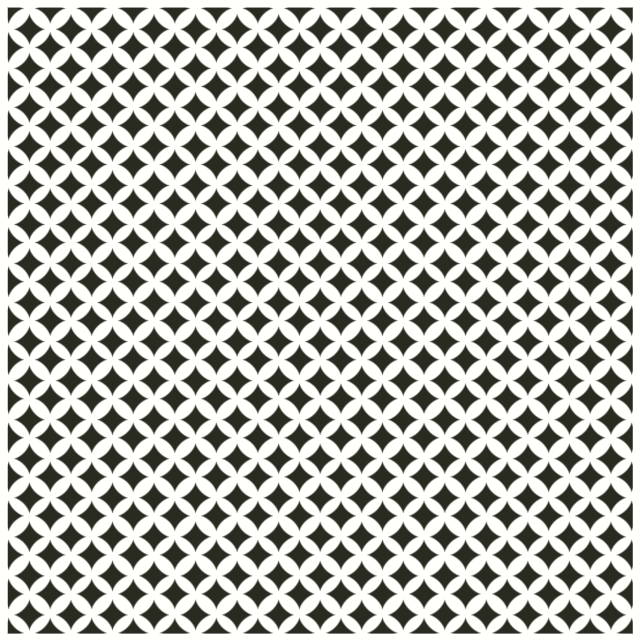
Reproduce this pattern procedurally as a WebGL 2 fragment shader.

```glsl
#version 300 es
precision highp float;

#define PITCH vec2(0.0649, 0.0610)
#define ORIGIN vec2(0.5003, 0.5272)
#define STAGGER vec2(0.5, -0.463)
#define STAR_REACH 0.0229
#define SIDE_SAG 0.0035
#define FRAME_MIN vec2(0.0121, 0.0100)
#define FRAME_MAX vec2(0.9887, 0.9882)
#define EDGE_SOFTNESS 0.0018
#define INK vec3(0.16, 0.17, 0.13)
#define PAPER vec3(1.0, 1.0, 0.99)

uniform vec2 u_resolution;
out vec4 fragColor;

// Four-pointed star: a diamond with circular arcs cut into its sides.
float starDistance(vec2 p) {
    vec2 q = abs(p);
    float halfSide = STAR_REACH * sqrt(0.5);
    float radius = (halfSide * halfSide + SIDE_SAG * SIDE_SAG) / (2.0 * SIDE_SAG);
    float centre = (halfSide - SIDE_SAG + radius) * sqrt(0.5);
    float arc = radius - length(q - centre);
    float diamond = (q.x + q.y - STAR_REACH) * sqrt(0.5);
    return max(arc, diamond);
}

// Offset from the nearest point of a rectangular lattice.
vec2 latticeOffset(vec2 p) {
    return (fract(p / PITCH + 0.5) - 0.5) * PITCH;
}

// Signed distance to the rectangle that crops the pattern.
float frameDistance(vec2 p) {
    vec2 d = max(FRAME_MIN - p, p - FRAME_MAX);
    return max(d.x, d.y);
}

void main() {
    vec2 uv = gl_FragCoord.xy / u_resolution;
    float pixel = 1.0 / min(u_resolution.x, u_resolution.y);

    // Two interleaved lattices of stars
    vec2 p = uv - ORIGIN;
    float stars = min(starDistance(latticeOffset(p)),
                      starDistance(latticeOffset(p - STAGGER * PITCH)));

    // Soft star edges, crisp crop
    float softness = max(EDGE_SOFTNESS, 0.7 * pixel);
    float ink = 1.0 - smoothstep(-softness, softness, stars);
    ink *= clamp(0.5 - frameDistance(uv) / pixel, 0.0, 1.0);

    fragColor = vec4(mix(PAPER, INK, ink), 1.0);
}
```
